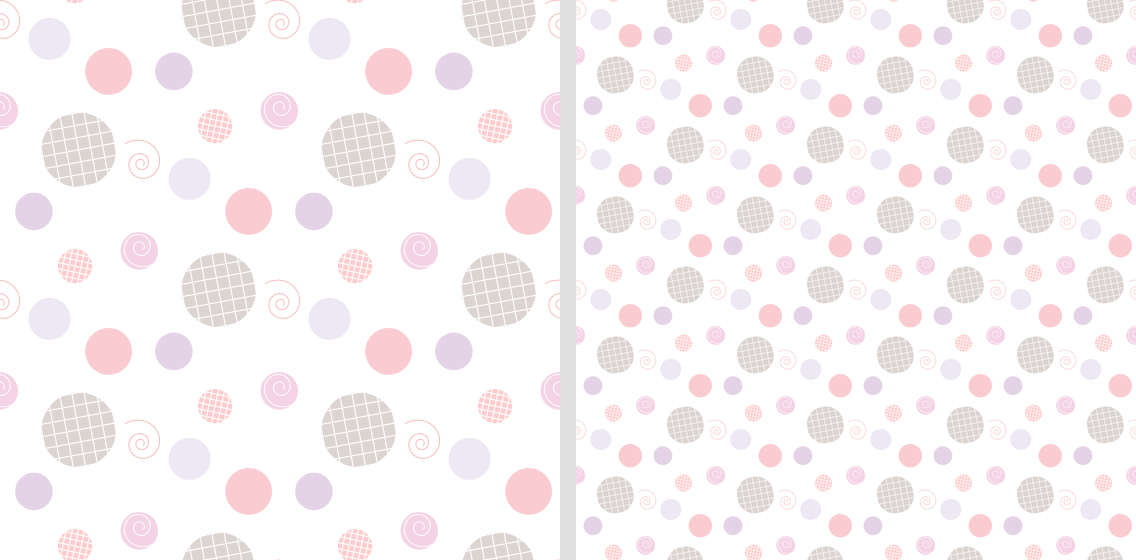
Left, the tile; right, the same tile 2 across and 2 down.
Write a Shadertoy shader that draws this pattern.

```glsl
// Half-drop scatter of pastel dots, gridded discs and spirals on white
#define REPEATS 2.0
#define LINE_WIDTH 0.0034
#define GRID_LINE 0.0041
#define SPIRAL_GROWTH 0.1385
#define SPIRAL_START -13.26
#define SPIRAL_END 2.234
#define TURN 6.2831853

const vec3 WHITE = vec3(1.0);
const vec3 GREY = vec3(0.86, 0.83, 0.82);
const vec3 LAVENDER = vec3(0.93, 0.91, 0.957);
const vec3 PINK = vec3(0.98, 0.80, 0.82);
const vec3 PURPLE = vec3(0.894, 0.827, 0.902);
const vec3 ORCHID = vec3(0.957, 0.827, 0.898);
const vec3 CORAL = vec3(0.995, 0.80, 0.80);
const vec3 ROSE = vec3(0.965, 0.73, 0.74);

// Offset to the nearest copy of a centre on the half-drop lattice
vec2 nearest(vec2 p, vec2 centre) {
    vec2 a = fract(p - centre + 0.5) - 0.5;
    vec2 b = fract(p - centre) - 0.5;
    return dot(a, a) < dot(b, b) ? a : b;
}

// Antialiased coverage from a signed distance
float cover(float dist, float pixel) {
    return clamp(0.5 - dist / pixel, 0.0, 1.0);
}

float disc(vec2 p, float radius, float pixel) {
    return cover(length(p) - radius, pixel);
}

// Square mesh of lines, tilted by an angle
float mesh(vec2 p, float spacing, float angle, float pixel) {
    float c = cos(angle), s = sin(angle);
    vec2 q = vec2(c * p.x + s * p.y, c * p.y - s * p.x);
    vec2 g = abs(fract(q / spacing + 0.5) - 0.5) * spacing;
    return cover(min(g.x, g.y) - 0.5 * GRID_LINE, pixel);
}

vec2 spiralPoint(float angle, float size) {
    return size * exp(SPIRAL_GROWTH * angle) * vec2(cos(angle), sin(angle));
}

// Logarithmic spiral stroke with round ends; size is its radius at angle zero
float spiral(vec2 p, float size, float pixel) {
    float dist = min(length(p - spiralPoint(SPIRAL_START, size)),
                     length(p - spiralPoint(SPIRAL_END, size)));
    float theta = atan(p.y, p.x);
    for (int i = 0; i < 3; i++) {
        float angle = theta - TURN * float(i);
        if (angle > SPIRAL_START && angle < SPIRAL_END) {
            float gap = abs(length(p) - size * exp(SPIRAL_GROWTH * angle));
            dist = min(dist, gap * inversesqrt(1.0 + SPIRAL_GROWTH * SPIRAL_GROWTH));
        }
    }
    return cover(dist - 0.5 * LINE_WIDTH, pixel);
}

void mainImage(out vec4 fragColor, in vec2 fragCoord) {
    vec2 p = fragCoord / iResolution.xy * REPEATS;
    float pixel = REPEATS / min(iResolution.x, iResolution.y);
    vec3 col = WHITE;

    // Plain dots
    col = mix(col, LAVENDER, disc(nearest(p, vec2(0.677, 0.361)), 0.075, pixel));
    col = mix(col, PINK, disc(nearest(p, vec2(0.888, 0.245)), 0.0835, pixel));
    col = mix(col, PURPLE, disc(nearest(p, vec2(0.121, 0.245)), 0.067, pixel));

    // Gridded discs
    vec2 q = nearest(p, vec2(0.281, 0.465));
    vec3 ink = mix(GREY, WHITE, mesh(q, 0.0435, 0.185, pixel));
    col = mix(col, ink, disc(q, 0.1333, pixel));

    q = nearest(p, vec2(0.768, 0.5495));
    ink = mix(CORAL, WHITE, mesh(q, 0.0215, -0.21, pixel));
    col = mix(col, ink, disc(q, 0.061, pixel));

    // Disc with a white spiral, clipped at its rim
    q = nearest(p, vec2(0.4974, 0.1042));
    ink = mix(ORCHID, WHITE, spiral(q - vec2(0.003, 0.013), 0.086, pixel));
    col = mix(col, ink, disc(q, 0.067, pixel));

    // Loose spiral
    q = nearest(p, vec2(0.5035, 0.4167));
    col = mix(col, ROSE, spiral(q, 0.066, pixel));

    fragColor = vec4(col, 1.0);
}
```
